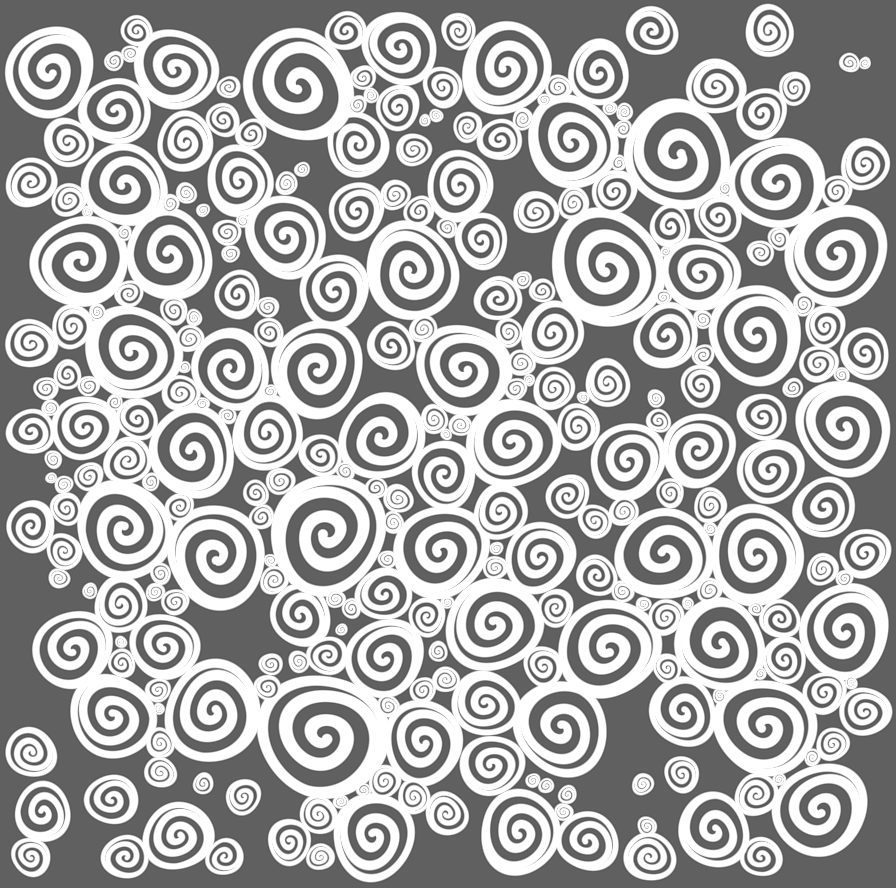
A WebGL 2 fragment shader for this pattern:

```glsl
#version 300 es
precision highp float;
// Draws white hand-drawn spirals of many sizes packed tightly on grey.
uniform vec2 u_resolution;
out vec4 fragColor;

const float TAU = 6.2831853;
const float SPACING = 0.123;

vec3 hash3(vec2 p) {
    vec3 q = fract(p.xyx * vec3(0.1031, 0.1030, 0.0973));
    q += dot(q, q.yxz + 33.33);
    return fract((q.xxy + q.yzz) * q.zyx);
}

// Room between a point and the frame, zero outside.
float borderRoom(vec2 p) {
    vec2 room = min(p, u_resolution / u_resolution.y - p) - 0.008;
    return max(min(room.x, room.y), 0.0);
}

// Jittered triangular lattice: xy is the centre, z the weight of its claim.
vec3 site(vec2 cell) {
    vec3 rnd = hash3(cell + 57.0);
    vec2 pos = 0.07 + SPACING * vec2(cell.x + 0.5 * cell.y, 0.866 * cell.y);
    pos += SPACING * 0.42 * (rnd.xy - 0.5);
    vec2 inside = clamp(pos, vec2(0.035), u_resolution / u_resolution.y - 0.035);
    if (distance(pos, inside) < 0.075) pos = inside;
    return vec3(pos, min(SPACING * mix(0.25, 0.75, rnd.z), borderRoom(pos)) + 1e-4);
}

// Distance of p to the left of the line from a to b.
float leftOf(vec2 p, vec2 a, vec2 b) {
    vec2 e = b - a, v = p - a;
    return (e.x * v.y - e.y * v.x) / max(length(e), 1e-4);
}

// Disc touching three others, kept inside their triangle.
vec3 gapDisc(vec3 a, vec3 b, vec3 c) {
    vec2 pos = (a.xy + b.xy + c.xy) / 3.0;
    vec3 gap = vec3(0.0);
    for (int i = 0; i < 7; i++) {
        vec2 va = pos - a.xy, vb = pos - b.xy, vc = pos - c.xy;
        vec3 len = max(vec3(length(va), length(vb), length(vc)), 1e-4);
        gap = len - vec3(a.z, b.z, c.z);
        vec3 push = (dot(gap, vec3(1.0 / 3.0)) - gap) / len;
        if (i < 6) pos += 0.6 * (va * push.x + vb * push.y + vc * push.z);
    }
    float radius = min(min(gap.x, gap.y), min(gap.z, borderRoom(pos)));
    float side = min(leftOf(pos, a.xy, b.xy), leftOf(pos, b.xy, c.xy));
    return vec3(pos, min(radius, min(side, leftOf(pos, c.xy, a.xy))));
}

// Adds one ring with its inner spiral to the signed distance to white.
float addSpiral(float white, vec2 p, vec3 disc) {
    vec2 v = p - disc.xy;
    float radius = disc.z * 1.05, dist = length(v);
    if (disc.z < 0.006 || dist > 1.25 * radius) return white;

    vec3 rnd = hash3(floor(disc.xy * 900.0));
    float angle = atan(v.y, v.x);
    float x = dist * (1.0 + 0.05 * sin(2.0 * angle + TAU * rnd.x)
                          + 0.03 * sin(3.0 * angle + TAU * rnd.y));
    float stroke = 0.075 * radius + 0.0007;
    white = min(white, x - radius);
    white = max(white, radius - 2.0 * stroke - x);

    float spin = rnd.z < 0.8 ? 1.0 : -1.0;
    float phase = fract(rnd.z * 7.0);
    float turns = 1.9 + 0.5 * rnd.y;
    float turn = fract(spin * angle / TAU + phase);
    for (int n = 0; n < 3; n++) {
        float t = (turn + float(n)) / turns;
        if (t > 1.0) break;
        float arc = mix(0.08 * radius, radius - stroke, pow(1.0 - t, 1.25));
        white = min(white, abs(x - arc) - stroke * (1.0 + 0.25 * sin(0.5 * TAU * t)));
    }
    float tipAngle = spin * (turns - phase) * TAU;
    vec2 tip = 0.08 * radius * vec2(cos(tipAngle), sin(tipAngle));
    return min(white, length(v - tip) - stroke);
}

void main() {
    vec2 p = gl_FragCoord.xy / u_resolution.y;
    vec2 lattice = (p - 0.07) / SPACING;
    lattice.y /= 0.866;
    lattice.x -= 0.5 * lattice.y;
    vec2 home = floor(lattice + 0.5);

    // Large discs share the distance to their neighbours by weight.
    vec3 seeds[49];
    for (int k = 0; k < 49; k++) {
        vec2 cell = home + vec2(k % 7 - 3, k / 7 - 3);
        vec3 own = site(cell);
        float radius = borderRoom(own.xy);
        for (int n = 0; n < 9; n++) {
            if (n == 4) continue;
            vec3 other = site(cell + vec2(n % 3 - 1, n / 3 - 1));
            radius = min(radius, distance(own.xy, other.xy) * own.z / (own.z + other.z));
        }
        seeds[k] = vec3(own.xy, radius);
    }

    // Each grows into half of its remaining slack and is drawn.
    vec3 discs[25];
    float white = 1.0;
    for (int k = 0; k < 25; k++) {
        int at = (k / 5 + 1) * 7 + k % 5 + 1;
        vec3 own = seeds[at];
        float slack = 1.0;
        for (int n = 0; n < 9; n++) {
            if (n == 4) continue;
            vec3 other = seeds[at + (n / 3 - 1) * 7 + n % 3 - 1];
            slack = min(slack, distance(own.xy, other.xy) - own.z - other.z);
        }
        own.z = min(own.z + 0.5 * max(slack, 0.0), borderRoom(own.xy));
        discs[k] = own;
        white = addSpiral(white, p, own);
    }

    // Small discs fill each lattice triangle, tiny ones the corners left.
    ivec2 base = ivec2(floor(lattice) - home) + 2;
    for (int k = 0; k < 18; k++) {
        int at = (base.y + k / 6 - 1) * 5 + base.x + (k / 2) % 3 - 1;
        bool upper = k % 2 == 1;
        vec3 a = discs[upper ? at + 6 : at];
        vec3 b = discs[upper ? at + 5 : at + 1];
        vec3 c = discs[upper ? at + 1 : at + 5];
        vec3 gap = gapDisc(a, b, c);
        if (gap.z < 0.006) continue;
        white = addSpiral(white, p, gap);
        white = addSpiral(white, p, gapDisc(a, b, gap));
        white = addSpiral(white, p, gapDisc(b, c, gap));
        white = addSpiral(white, p, gapDisc(c, a, gap));
    }

    // Grey ground, slightly darker along the strokes.
    float edge = max(0.0011, 0.6 / u_resolution.y);
    float grey = mix(0.34, 0.378, smoothstep(edge, edge + 0.0014, white));
    fragColor = vec4(vec3(mix(1.0, grey, smoothstep(-edge, edge, white))), 1.0);
}
```
